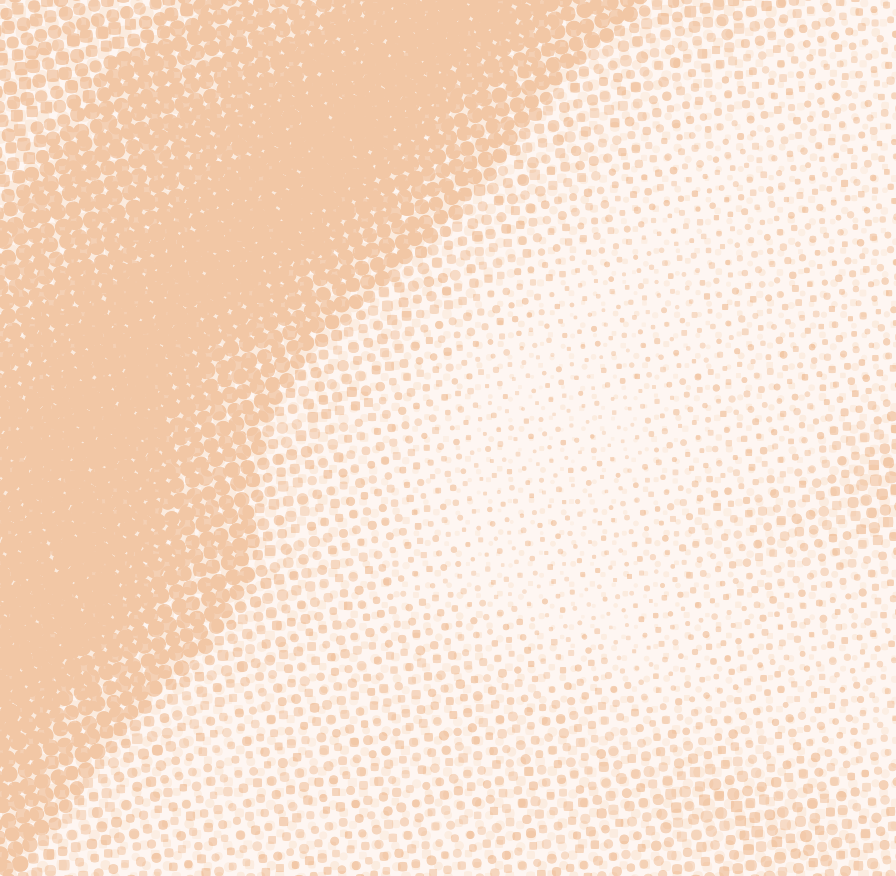
Write a WebGL 1 fragment shader that draws this background.

```glsl
precision highp float;
uniform vec2 u_resolution;

const float CELLS = 59.5;

float hash(vec2 p) {
  p = fract(p * vec2(0.1031, 0.1137));
  p += dot(p, p.yx + 33.33);
  return fract((p.x + p.y) * p.x * 47.3);
}

float bump(float x, float center, float width) {
  float t = (x - center) / width;
  return exp(-t * t);
}

float blob(vec2 p, vec2 center, vec2 size) {
  vec2 t = (p - center) / size;
  return exp(-dot(t, t));
}

// Lower right border of the dark diagonal band
float bandEdge(float y) {
  return 0.02 + 0.68 * y - 0.075 * bump(y, 0.57, 0.14)
    + 0.045 * bump(y, 0.3, 0.1) + 0.04 * smoothstep(0.9, 1.0, y);
}

// Dot radius in cells: above 0.5 the dots merge
float dotRadius(vec2 p) {
  float depth = 0.83 * (bandEdge(p.y) - p.x);

  // Dark band, opening again towards the upper left corner
  float band = mix(0.53, 0.675, smoothstep(0.04, 0.15, depth));
  band -= 0.12 * smoothstep(0.18, 0.36, depth);
  band -= 0.1 * smoothstep(0.4, 0.46, depth);

  // Pale side: a light valley with darker patches around it
  float pale = mix(0.38, 0.17, smoothstep(0.0, 0.24, -depth));
  float below = 0.34 - 0.5 * (p.x - 0.61) - p.y;
  pale = max(pale, 0.17 + 0.14 * smoothstep(0.0, 0.18, below));
  pale += 0.06 * smoothstep(0.68, 0.9, p.x);
  pale += 0.06 * blob(p, vec2(0.92, 0.1), vec2(0.28, 0.07));
  pale += 0.04 * blob(p, vec2(0.98, 0.96), vec2(0.2, 0.12));
  pale += 0.18 * blob(p, vec2(1.02, 0.46), vec2(0.07, 0.08));
  pale += 0.09 * blob(p, vec2(0.9, 0.4), vec2(0.13, 0.045));

  return mix(pale, band, smoothstep(-0.005, 0.005, depth));
}

// Distance measure between a circle and a rounded square
float dotDistance(vec2 v, float squareness) {
  float box = max(abs(v.x), abs(v.y)) * 1.12;
  return mix(length(v), box, squareness);
}

// Ink coverage of one halftone screen turned to the given angle
float screenInk(vec2 p, float angle, float seed) {
  vec2 along = vec2(cos(angle), sin(angle));
  vec2 across = vec2(-along.y, along.x);
  vec2 q = vec2(dot(p, along), dot(p, across)) * CELLS;
  float soft = 0.01 + 0.4 * CELLS / u_resolution.y;
  float ink = 0.0;
  for (int j = -1; j <= 1; j++) {
    for (int i = -1; i <= 1; i++) {
      vec2 cell = floor(q) + vec2(float(i), float(j));
      float a = hash(cell + 171.0 + seed);
      float b = hash(cell + 317.0 + seed);
      float c = hash(cell + 523.0 + seed);
      vec2 center = cell + 0.5 + 0.2 * (vec2(a, b) - 0.5);
      vec2 place = (center.x * along + center.y * across) / CELLS;
      float radius = dotRadius(place) + 0.08 * (c - 0.5);

      // Squares follow the canvas axes rather than the screen
      vec2 offset = q - center;
      vec2 upright = offset.x * along + offset.y * across;
      float dist = dotDistance(upright, 0.8 * b * (1.0 - smoothstep(0.46, 0.54, radius)));
      float strength = mix(0.65, 1.0, a) * smoothstep(0.0, 0.2, radius);
      strength = mix(strength, 1.0, smoothstep(0.38, 0.5, radius));
      ink = max(ink, strength * (1.0 - smoothstep(radius - soft, radius + soft, dist)));
    }
  }
  return ink;
}

void main() {
  vec2 p = gl_FragCoord.xy / u_resolution.y;

  // Two translucent screens that overlap to the full peach
  vec3 paper = vec3(0.995, 0.965, 0.95);
  vec3 peachTint = vec3(0.962, 0.845, 0.745);
  vec3 blushTint = vec3(0.99, 0.955, 0.915);
  float peach = screenInk(p, 0.262, 0.0);
  float blush = screenInk(p, 0.785, 89.0);
  vec3 color = paper * mix(vec3(1.0), peachTint, peach);
  color *= mix(vec3(1.0), blushTint, blush);
  gl_FragColor = vec4(color, 1.0);
}
```
